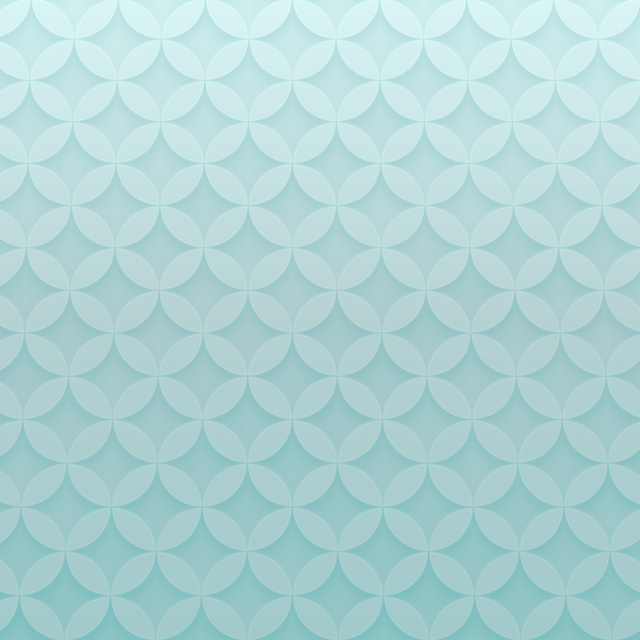
Reproduce this pattern procedurally as a WebGL 2 fragment shader.

```glsl
#version 300 es
precision highp float;
// Raised petals in a lattice of overlapping circles, pale aqua, in slight perspective.

#define COLUMN_STEP 0.13646   // node spacing across, at the first row
#define ROW_STEP 0.0642       // node spacing down, at the first row
#define FIRST_ROW 0.0612      // depth of the first row of nodes
#define CENTER_X 0.457        // axis of the perspective
#define PERSPECTIVE 0.0486    // growth of the pattern towards the bottom
#define PETAL_RADIUS 0.696    // arc radius; 0.707 lets the petals touch
#define RIM_WIDTH 0.008
#define RIM_LIGHT 0.022
#define SHADOW_REACH 0.17
#define GLOW_REACH 0.025      // soft light along the feet of the petals
#define MOTTLE 0.10           // uneven shadow depth between repeats

uniform vec2 u_resolution;
out vec4 outColor;

// Vertical blend of three colours, t running from top to bottom.
vec3 ramp(float t, vec3 top, vec3 middle, vec3 bottom) {
    vec3 upper = mix(top, middle, clamp(2.0 * t, 0.0, 1.0));
    return mix(upper, bottom, clamp(2.0 * t - 1.0, 0.0, 1.0));
}

// Lattice coordinates whose integer points are the petal tips.
vec2 lattice(vec2 p) {
    float depth = 1.0 - p.y - FIRST_ROW;
    float scale = 1.0 + PERSPECTIVE * depth;
    float column = (p.x - CENTER_X) / (COLUMN_STEP * scale);
    float row = depth / (ROW_STEP * scale);
    return vec2(column + 0.5 * row, column - 0.5 * row) + 0.5;
}

float arcDistance(vec2 cell, vec2 center) {
    return length(cell - center) - PETAL_RADIUS;
}

// Broad layered sines, about -1 to 1.
float softWaves(vec2 p) {
    return 0.6 * sin(9.0 * p.x + 4.0 * sin(5.0 * p.y))
         + 0.4 * sin(17.0 * p.y - 11.0 * p.x + 1.3);
}

void main() {
    vec2 p = gl_FragCoord.xy / u_resolution;
    float t = 1.0 - p.y;
    vec2 cell = fract(lattice(p)) - 0.5;

    // Distances to the petals above and below each hollow
    float above = min(arcDistance(cell, vec2(-1.0, 0.0)), arcDistance(cell, vec2(0.0, 1.0)));
    float below = min(arcDistance(cell, vec2(1.0, 0.0)), arcDistance(cell, vec2(0.0, -1.0)));
    float edge = min(above, below);
    float pixel = 10.6 / min(u_resolution.x, u_resolution.y);

    vec3 petal = ramp(t, vec3(0.85, 0.96, 0.96), vec3(0.71, 0.82, 0.825), vec3(0.635, 0.79, 0.795));
    vec3 hollow = ramp(t, vec3(0.83, 0.945, 0.945), vec3(0.685, 0.80, 0.81), vec3(0.59, 0.775, 0.78));
    vec3 shade = ramp(t, vec3(0.72, 0.885, 0.885), vec3(0.57, 0.76, 0.765), vec3(0.475, 0.74, 0.745));

    // Hollows: wide shadow under the petals above, faint one by those below
    float shadow = exp(-max(above, 0.0) / SHADOW_REACH)
                 + 0.25 * exp(-max(below, 0.0) / (0.5 * SHADOW_REACH));
    shadow += MOTTLE * softWaves(p);
    vec3 color = mix(hollow, shade, clamp(shadow, 0.0, 1.0));

    // Soft light at the petal feet, strongest on edges that face up
    float glow = 0.2 * exp(-max(above, 0.0) / GLOW_REACH)
               + 0.55 * exp(-max(below, 0.0) / GLOW_REACH);
    color = mix(color, petal, glow);

    // Flat petals with a thin bright rim
    float rim = 1.0 - smoothstep(0.0, RIM_WIDTH + pixel, abs(edge + RIM_WIDTH));
    petal += RIM_LIGHT * rim;
    color = mix(petal, color, smoothstep(-pixel, pixel, edge));

    outColor = vec4(color, 1.0);
}
```
